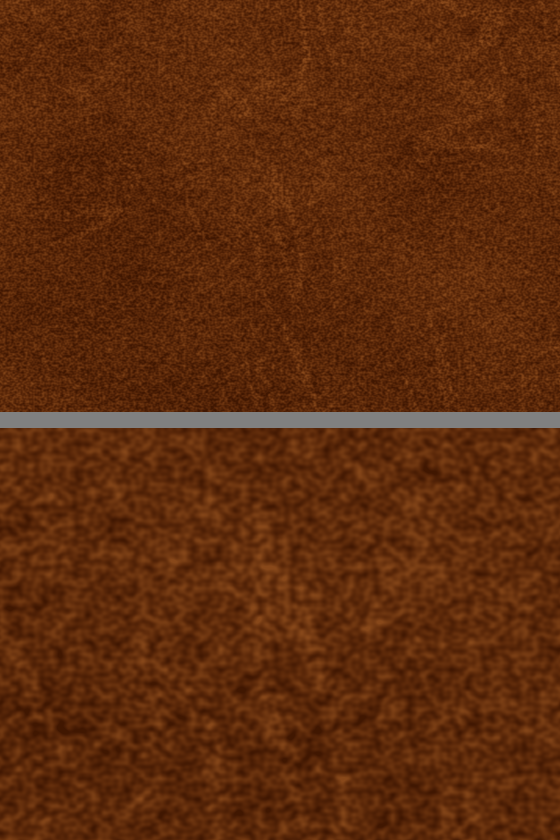
Top, the full canvas; bottom, a detail of the centre.
Give the GLSL for this texture, as a Shadertoy shader.

```glsl
// Worn brown leather: fine pebbled grain, cloudy staining and soft pale creases.

#define DARK_BROWN   vec3(0.28, 0.108, 0.014)
#define MID_BROWN    vec3(0.367, 0.163, 0.038)
#define LIGHT_TAN    vec3(0.50, 0.26, 0.09)
#define GRAIN_SCALE  165.0
#define GRAIN_DEPTH  2.7
#define STAIN_DEPTH  1.3
#define CREASE_LIGHT 1.25
#define CREASE_WIDTH 0.13

// Random unit vector for a lattice cell
vec2 randomGradient(vec2 cell) {
    vec3 h = fract(vec3(cell.xyx) * vec3(0.1031, 0.1030, 0.0973));
    h += dot(h, h.yzx + 33.33);
    float angle = 6.2832 * fract((h.x + h.y) * h.z);
    return vec2(cos(angle), sin(angle));
}

// Gradient noise, roughly -0.7 to 0.7
float gradientNoise(vec2 p) {
    vec2 cell = floor(p), f = fract(p);
    vec2 fade = f * f * f * (f * (f * 6.0 - 15.0) + 10.0);
    float a = dot(randomGradient(cell), f);
    float b = dot(randomGradient(cell + vec2(1, 0)), f - vec2(1, 0));
    float c = dot(randomGradient(cell + vec2(0, 1)), f - vec2(0, 1));
    float d = dot(randomGradient(cell + vec2(1, 1)), f - vec2(1, 1));
    return mix(mix(a, b, fade.x), mix(c, d, fade.x), fade.y);
}

// Broad uneven dye
float stains(vec2 p) {
    float sum = 0.0, weight = 0.8;
    vec2 q = p * vec2(2.0, 2.8) + 7.3;
    for (int i = 0; i < 4; i++) {
        sum += weight * gradientNoise(q);
        q = mat2(0.8, 0.6, -0.6, 0.8) * q * 2.1 + 3.7;
        weight *= 0.62;
    }
    return sum;
}

// Pebbled surface: two sizes of pores and a coarser mottle
float grain(vec2 p) {
    vec2 q = p * GRAIN_SCALE * vec2(0.9, 1.1);
    return gradientNoise(q)
         + 0.75 * gradientNoise(mat2(0.8, 0.6, -0.6, 0.8) * q * 0.56 + 19.1)
         + 0.35 * gradientNoise(q * 0.27 + 41.7);
}

// Pale ridge along the zero line of stretched noise, in a faint wider hollow
float crease(vec2 q) {
    float distanceToRidge = abs(gradientNoise(q));
    float ridge = 1.0 - smoothstep(0.0, CREASE_WIDTH, distanceToRidge);
    float hollow = 1.0 - smoothstep(0.0, CREASE_WIDTH * 2.5, distanceToRidge);
    return ridge - 0.35 * hollow;
}

void mainImage(out vec4 fragColor, in vec2 fragCoord) {
    vec2 p = fragCoord / iResolution.y;
    float pores = grain(p);

    // Crinkle the crease paths at two sizes
    vec2 bent = p + 0.022 * vec2(gradientNoise(p * 9.0), gradientNoise(p * 9.0 + 31.0))
                  + 0.008 * vec2(gradientNoise(p * 38.0), gradientNoise(p * 38.0 + 57.0));

    // Steep creases lean further over towards the left
    float lean = mix(0.6, 0.2, smoothstep(0.0, 0.7, p.x));
    float across = bent.x + lean * bent.y;
    float steepMask = smoothstep(-0.2, 0.35, gradientNoise(p * 3.1 + 12.4));
    float steep = crease(vec2(across * 11.0, bent.y * 2.3) + 5.2)
                + 0.5 * crease(vec2(across * 19.0, bent.y * 4.5) + 23.6);
    steep *= steepMask * mix(0.55, 1.0, smoothstep(0.2, 0.7, p.x));

    // Sparse flat creases rise gently to the right
    float rise = bent.y - 0.22 * bent.x;
    float flatMask = smoothstep(0.0, 0.4, gradientNoise(p * vec2(2.2, 4.0) + 8.9));
    float level = flatMask * (crease(vec2(bent.x * 2.0, rise * 7.0) + 14.8)
                + 0.6 * crease(vec2(bent.x * 5.0, rise * 19.0) + 37.5));

    // Fine wisps, clearest near the top
    float wisps = gradientNoise(vec2(p.x * 17.0, (p.y - 0.25 * p.x) * 48.0));

    // Sum of the layers, in steps of contrast about the middle brown
    float tone = GRAIN_DEPTH * pores + STAIN_DEPTH * stains(p);
    tone += CREASE_LIGHT * (steep + level) * (0.85 + 0.6 * pores);
    tone += wisps * mix(0.4, 0.9, p.y);
    tone += 0.6 * (p.y - 0.5);
    vec2 fromShade = (p - vec2(0.42, 0.42)) * vec2(2.6, 3.4);
    tone -= 0.45 * exp(-dot(fromShade, fromShade));

    // Colour ramp
    vec3 shade = mix(MID_BROWN, DARK_BROWN, clamp(-tone / 1.6, 0.0, 1.35));
    vec3 colour = mix(shade, LIGHT_TAN, clamp(tone / 2.3, 0.0, 1.25));
    fragColor = vec4(max(colour, 0.0), 1.0);
}
```
